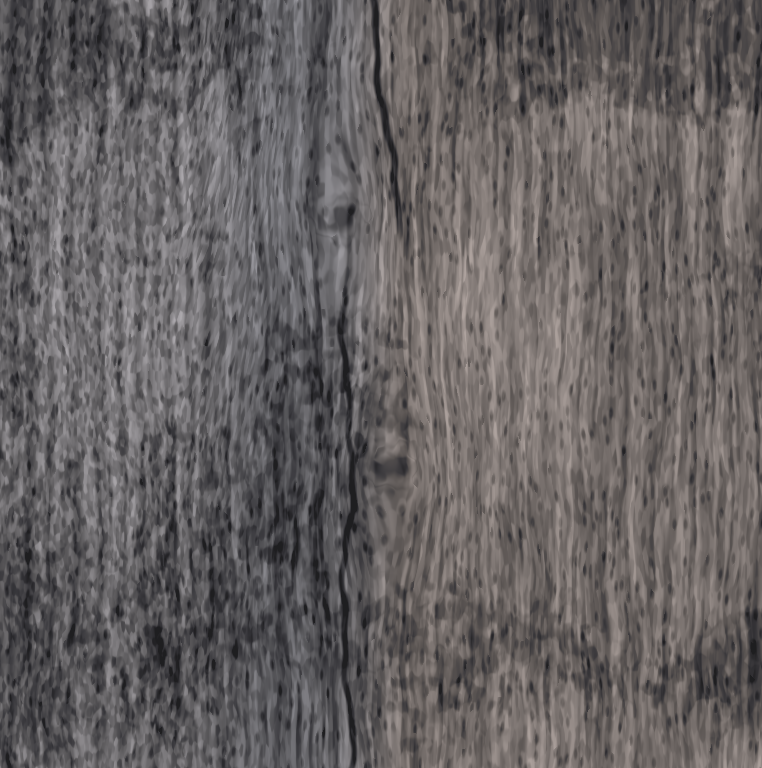
Give the GLSL for this texture, as a Shadertoy shader.

```glsl
// Weathered wooden plank: ribbed grey grain on the left, fine brown grain on
// the right, with knots, long cracks, pits and dark blotchy stains.
// Stretched cellular noise makes fibres and stains; layered sines bend them.

#define BASE_TONE 0.425
#define RIB_COUNT 38.0
#define RIB_DEPTH 0.055
#define FIBRE_DEPTH 0.21
#define GRIT_DEPTH 0.20
#define PIT_DEPTH 0.13
#define STAIN_DEPTH 0.17
#define CRACK_DEPTH 0.26
#define COOL_TINT vec3(0.985, 0.985, 1.03)
#define WARM_TINT vec3(1.055, 0.975, 0.935)
#define KNOT_HIGH vec2(0.445, 0.715)
#define KNOT_LOW vec2(0.512, 0.395)

vec2 hash2(vec2 p) {
    vec2 q = vec2(dot(p, vec2(127.1, 311.7)), dot(p, vec2(269.5, 183.3)));
    return fract(sin(q) * 43758.5);
}

// Cellular noise: x = nearest distance, y = nearest cell's value, z = blended value
vec3 cells(vec2 p) {
    vec2 base = floor(p), local = fract(p);
    float nearest = 9.0, id = 0.0, sum = 0.0, total = 0.0;
    for (int j = -1; j <= 1; j++)
    for (int i = -1; i <= 1; i++) {
        vec2 offset = vec2(i, j);
        vec2 rnd = hash2(base + offset);
        float value = fract(rnd.x * 7.0 + rnd.y * 13.0);
        vec2 d = offset + rnd - local;
        float dist2 = dot(d, d);
        float weight = exp(-7.0 * dist2);
        sum += weight * value;
        total += weight;
        if (dist2 < nearest) { nearest = dist2; id = value; }
    }
    return vec3(sqrt(nearest), id, sum / total);
}

float bump(float x, float centre, float width) {
    float d = (x - centre) / width;
    return exp(-d * d);
}

// Sideways drift of the grain along the plank
float drift(vec2 p) {
    return 0.0035 * sin(p.y * 9.0 + p.x * 14.0)
         + 0.0020 * sin(p.y * 23.0 - p.x * 31.0 + 1.7)
         + 0.0010 * sin(p.y * 61.0 + p.x * 47.0);
}

// Dark slit at path, tapering towards both ends of its span
float crack(vec2 p, float path, float width, float low, float high) {
    float taper = smoothstep(low, low + 0.08, p.y) * (1.0 - smoothstep(high - 0.15, high, p.y));
    float d = abs(p.x - path);
    return taper * (1.0 - smoothstep(width * 0.35, width + 0.0015, d));
}

// Where the dirt gathers: bottom band, top corners, left edge, random blotches
float stainField(vec2 p) {
    float band = bump(p.y, 0.17, 0.10) * (1.0 - 0.9 * bump(p.x, 0.44, 0.10));
    float top = bump(p.y, 1.0, 0.13) * abs(p.x - 0.45) * 1.3;
    float side = bump(p.x, 0.0, 0.05) * 0.35;
    float blotch = cells(p * vec2(6.0, 7.0) + 3.0).z - 0.5;
    return 0.42 * band + top + side + 0.95 * blotch - 0.30;
}

void mainImage(out vec4 fragColor, in vec2 fragCoord) {
    vec2 p = fragCoord / iResolution.xy;
    float leftSide = 1.0 - smoothstep(0.22, 0.40, p.x);
    float warm = smoothstep(0.44, 0.54, p.x);

    // Bend the grain around both knots
    vec2 g = vec2(p.x + drift(p), p.y);
    float knot = 0.0, ring = 0.0;
    float rough = cells(p * vec2(75.0, 55.0)).z - 0.5;
    for (int i = 0; i < 2; i++) {
        vec2 d = p - mix(KNOT_HIGH, KNOT_LOW, float(i));
        g.x -= 0.65 * d.x * exp(-dot(d * d, vec2(300.0, 70.0)));
        float r = length(d * vec2(38.0, 50.0)) + rough * 1.1;
        knot = max(knot, 1.0 - smoothstep(0.35, 1.15, r));
        ring += bump(r, 1.45, 0.18);
    }

    // Broad light and shade
    float tone = BASE_TONE + 0.025 * warm;
    tone -= 0.05 * bump(p.x, 0.37, 0.08);
    tone += 0.045 * bump(p.x, 0.18, 0.10) * bump(p.y, 0.58, 0.25);
    tone += 0.035 * bump(p.x, 0.60, 0.10) * bump(p.y, 0.50, 0.30);
    tone += 0.12 * (cells(p * vec2(5.0, 3.0) + 21.0).z - 0.5);

    // Ribs on the left, fibres and grit everywhere
    float wave = sin(6.2832 * RIB_COUNT * g.x + 2.0 * sin(g.x * 29.0));
    tone += RIB_DEPTH * leftSide * (wave - 0.35 * wave * wave);
    float broad = cells(g * vec2(65.0, 2.5)).z - 0.5;
    float fine = cells(g * vec2(170.0, 8.0) + 9.0).z - 0.5;
    float grit = cells(g * vec2(250.0, mix(60.0, 95.0, leftSide)) + 5.0).z - 0.5;
    tone += FIBRE_DEPTH * (0.55 * broad + mix(1.0, 0.55, leftSide) * fine);
    tone += GRIT_DEPTH * mix(0.75, 1.15, leftSide) * grit;

    // Short dark pits and long hairlines
    vec3 pit = cells(g * vec2(120.0, 42.0) + 31.0);
    tone -= PIT_DEPTH * step(0.76, pit.y) * (1.0 - smoothstep(0.12, 0.45, pit.x));
    vec3 hair = cells(g * vec2(80.0, 9.0) + 47.0);
    tone -= 0.09 * step(0.80, hair.y) * (1.0 - smoothstep(0.05, 0.28, hair.x));

    // Stains broken up by the surface roughness
    float speck = cells(g * vec2(130.0, 70.0) + 13.0).z - 0.5;
    float stain = smoothstep(-0.12, 0.38, stainField(p) + 0.55 * rough + 0.40 * speck);
    tone -= STAIN_DEPTH * stain * (0.75 + 0.9 * max(tone - 0.3, 0.0));

    // Cracks and knots
    float wobble = 0.0025 * sin(p.y * 41.0) + 0.0015 * sin(p.y * 97.0);
    float upper = 0.49 + 0.042 * (1.0 - smoothstep(0.62, 1.0, p.y)) + wobble;
    float lower = 0.456 + 0.006 * sin(p.y * 17.0 + 1.2) + wobble;
    float slit = crack(p, upper, 0.0055, 0.66, 1.2);
    slit = max(slit, crack(p, lower, 0.0045, -0.1, 0.68));
    tone -= CRACK_DEPTH * slit + 0.19 * knot + 0.04 * ring;

    // Tint: cool left, warm right, bluish in the dirt
    tone = clamp(tone, 0.12, 0.72);
    vec3 tint = mix(COOL_TINT, WARM_TINT, 0.25 + 0.6 * warm - 0.2 * bump(p.x, 0.37, 0.08));
    float dirt = 1.0 - smoothstep(0.18, 0.36, tone);
    tint = mix(tint, vec3(0.98, 0.97, 1.07), 0.75 * dirt);
    fragColor = vec4(tone * tint, 1.0);
}
```
